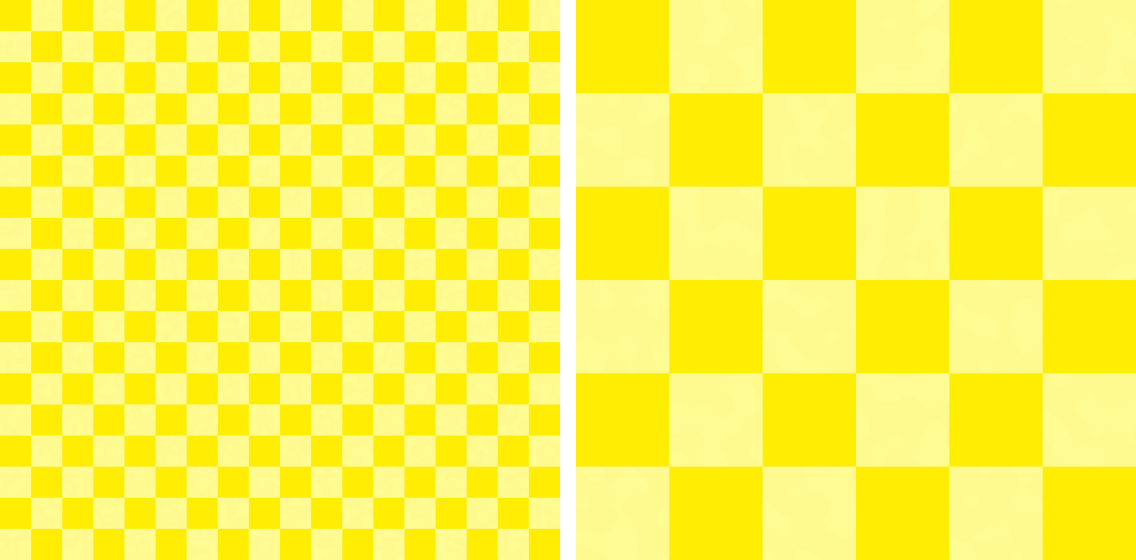
Left: the whole. Right: its middle third, enlarged.
Reproduce this pattern procedurally as a WebGL 2 fragment shader.

```glsl
#version 300 es
precision highp float;

uniform vec2 u_resolution;
out vec4 fragColor;

const float SQUARES = 18.0;        // squares per side, even so that it tiles
const float EDGE_PIXELS = 1.0;     // width of the smoothed edge
const float MOTTLE_CELLS = 54.0;   // noise cells per side, whole so that it wraps
const vec2 MOTTLE_RANGE = vec2(0.02, 0.16);
const vec3 DEEP_YELLOW = vec3(1.0, 0.93, 0.01);
const vec3 PALE_YELLOW = vec3(1.0, 0.98, 0.56);
const vec3 LIGHT_YELLOW = vec3(1.0, 0.99, 0.58);
const vec3 SEAM_YELLOW = vec3(0.98, 0.96, 0.34);

// Unit gradient at a lattice point, wrapped to the period
vec2 latticeGradient(vec2 cell, float period) {
    vec2 p = fract(mod(cell, period) * vec2(0.1031, 0.1137));
    p += dot(p, p.yx + 19.19);
    float angle = 6.28319 * fract((p.x + p.y) * p.x * 7.31);
    return vec2(cos(angle), sin(angle));
}

float gradientNoise(vec2 p, float period) {
    vec2 cell = floor(p);
    vec2 f = p - cell;
    vec2 fade = f * f * f * (f * (f * 6.0 - 15.0) + 10.0);
    vec2 right = vec2(1.0, 0.0);
    vec2 up = vec2(0.0, 1.0);
    float a = dot(latticeGradient(cell, period), f);
    float b = dot(latticeGradient(cell + right, period), f - right);
    float c = dot(latticeGradient(cell + up, period), f - up);
    float d = dot(latticeGradient(cell + 1.0, period), f - 1.0);
    return mix(mix(a, b, fade.x), mix(c, d, fade.x), fade.y);
}

// Smooth checker: +1 in pale squares, -1 in deep ones, 0 on the edges
float checker(vec2 p, vec2 halfEdge) {
    vec2 edgeDistance = 0.5 - abs(mod(p + 0.5, 2.0) - 1.0);
    vec2 wave = clamp(edgeDistance / halfEdge, -1.0, 1.0);
    return wave.x * wave.y;
}

void main() {
    vec2 uv = gl_FragCoord.xy / u_resolution;
    vec2 halfEdge = 0.5 * EDGE_PIXELS * SQUARES / u_resolution;
    float side = checker(uv * SQUARES, halfEdge);

    // Faint mottling of the pale squares
    float mottle = gradientNoise(uv * MOTTLE_CELLS, MOTTLE_CELLS);
    vec3 pale = mix(PALE_YELLOW, LIGHT_YELLOW, smoothstep(MOTTLE_RANGE.x, MOTTLE_RANGE.y, mottle));

    // Blend through the seam tone from one square to the next
    vec3 color = mix(SEAM_YELLOW, side > 0.0 ? pale : DEEP_YELLOW, abs(side));
    fragColor = vec4(color, 1.0);
}
```
